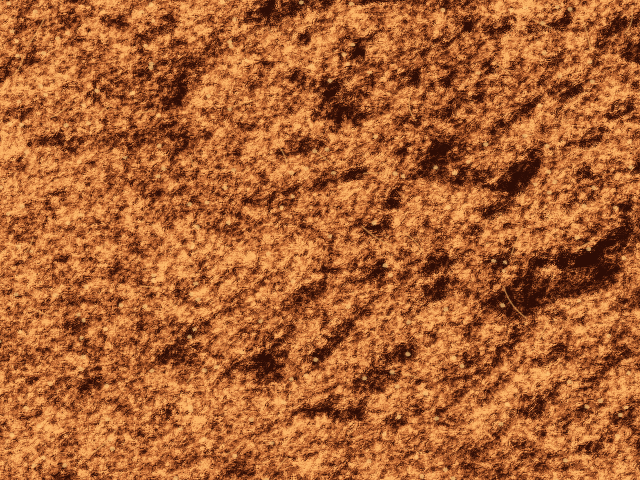
This texture is drawn by a Shadertoy shader. Its source:

```glsl
const vec2 LIGHT_DIR = vec2(-0.5, 0.866);
const vec3 STRAW = vec3(0.95, 0.69, 0.38);
const vec3 PALE_CHIP = vec3(1.0, 0.78, 0.47);

const vec3 SOIL[6] = vec3[6](
    vec3(0.18, 0.05, 0.02), vec3(0.40, 0.17, 0.07), vec3(0.59, 0.29, 0.13),
    vec3(0.76, 0.41, 0.20), vec3(0.90, 0.55, 0.29), vec3(0.99, 0.72, 0.41));
const float STOPS[6] = float[6](0.03, 0.125, 0.29, 0.515, 0.775, 0.965);

struct Cell {
    vec2 offset;  // from the nearest seed to the point
    float dist2;
    float id;
};

vec3 hash3(vec2 p) {
    vec3 q = fract(p.xyx * vec3(0.1031, 0.1030, 0.0973));
    q += dot(q, q.yxz + 33.33);
    return fract((q.xxy + q.yzz) * q.zyx);
}

// Cellular noise
Cell cellular(vec2 p, float seed) {
    vec2 base = floor(p);
    Cell best = Cell(vec2(0.0), 9.0, 0.0);
    for (int y = -1; y <= 1; y++)
    for (int x = -1; x <= 1; x++) {
        vec2 corner = base + vec2(x, y);
        vec3 rnd = hash3(corner + seed);
        vec2 offset = p - corner - rnd.xy;
        float d2 = dot(offset, offset);
        if (d2 < best.dist2) best = Cell(offset, d2, rnd.z);
    }
    return best;
}

// Slow undulation from layered, turned sines, about -1 to 1
float undulation(vec2 p) {
    float sum = 0.0, amp = 0.5;
    for (int i = 0; i < 4; i++) {
        sum += amp * sin(p.x + 1.3 * sin(p.y)) * cos(p.y * 0.8 + float(i));
        p = mat2(1.2, 1.3, -1.3, 1.2) * p + 2.7;
        amp *= 0.65;
    }
    return sum;
}

// Tone of one lump: lit side, dark rim, own brightness
float lumpTone(Cell c, float facing, float rim, float variety) {
    return facing * dot(c.offset, LIGHT_DIR)
         - rim * (c.dist2 - 0.28) + variety * (c.id - 0.5);
}

float shadowSide(Cell c, float start, float end) {
    return smoothstep(start, end, -dot(c.offset, LIGHT_DIR));
}

vec3 soilColor(float tone) {
    vec3 color = SOIL[0];
    for (int i = 1; i < 6; i++)
        color = mix(color, SOIL[i], clamp((tone - STOPS[i - 1]) / (STOPS[i] - STOPS[i - 1]), 0.0, 1.0));
    return color;
}

// Coverage of sparse bent strands, at most one per tile
float fibres(vec2 p, float scale, float seed, float share) {
    vec2 tile = floor(p * scale);
    vec3 rnd = hash3(tile + seed);
    vec2 q = fract(p * scale) - 0.4 - 0.2 * rnd.xy;
    float angle = 6.283 * rnd.x;
    q = mat2(cos(angle), -sin(angle), sin(angle), cos(angle)) * q;
    q.y += (rnd.y - 0.5) * 2.0 * q.x * q.x;
    float halfLength = 0.12 + 0.2 * rnd.y;
    float d = length(vec2(max(abs(q.x) - halfLength, 0.0), q.y)) / scale;
    return step(rnd.z, share) * (1.0 - smoothstep(0.0007, 0.0022, d));
}

vec3 soil(vec2 p) {
    // Each size of lump is roughened by the smaller one
    Cell grit = cellular(p * 215.0, 5.0);
    vec2 rough = p + grit.offset * 0.0045;
    Cell grain = cellular(rough * 105.0, 11.0);
    rough += grain.offset * 0.006;
    Cell crumb = cellular(rough * 44.0, 37.0);
    rough += crumb.offset * 0.012;
    Cell clod = cellular(rough * 16.0, 71.0);
    rough += clod.offset * 0.022;
    Cell mound = cellular(rough * 5.5, 93.0);

    // Flatter, paler ground at the lower left
    float slope = smoothstep(0.1, 1.1, p.x * 0.6 + p.y * 0.7);
    float hollow = smoothstep(-0.35, 0.4, undulation(p * 4.5 + 1.0));

    float z = -0.02 - 0.2 * slope;
    z += lumpTone(grit, 0.8, 0.3, 0.9);
    z += lumpTone(grain, 1.1, 0.7, 1.4);
    z += lumpTone(crumb, 0.9, 1.2, 0.7);
    z += lumpTone(clod, 0.7, 0.6, 0.5) * mix(0.6, 1.1, slope);
    z += lumpTone(mound, 0.6, 0.2, 0.4) * mix(0.5, 1.0, slope);
    z += 0.3 * undulation(p * 11.0);

    // Crevices below clods and mounds
    z -= 1.5 * shadowSide(clod, 0.2, 0.62) * hollow * mix(0.4, 1.0, slope);
    z -= 2.0 * shadowSide(mound, 0.28, 0.6) * hollow * mix(0.4, 1.0, slope);

    vec3 color = soilColor(1.0 / (1.0 + exp(-2.0 * z)));

    // Pale chips and straw
    Cell chip = cellular((p + grit.offset * 0.002) * vec2(62.0, 74.0), 151.0);
    float chipMask = step(0.965, chip.id) * (1.0 - smoothstep(0.06, 0.16, chip.dist2));
    color = mix(color, PALE_CHIP, 0.75 * chipMask);
    float straw = max(fibres(p, 7.0, 211.0, 0.22), fibres(p + 0.37, 11.0, 307.0, 0.15));
    return mix(color, STRAW, 0.6 * straw);
}

void mainImage(out vec4 fragColor, in vec2 fragCoord) {
    // Four samples per pixel smooth the edges
    vec3 sum = vec3(0.0);
    for (int i = 0; i < 4; i++) {
        vec2 jitter = vec2(i & 1, i >> 1) * 0.5 - 0.25;
        sum += soil((fragCoord + jitter) / iResolution.y);
    }
    fragColor = vec4(sum * 0.25, 1.0);
}
```
